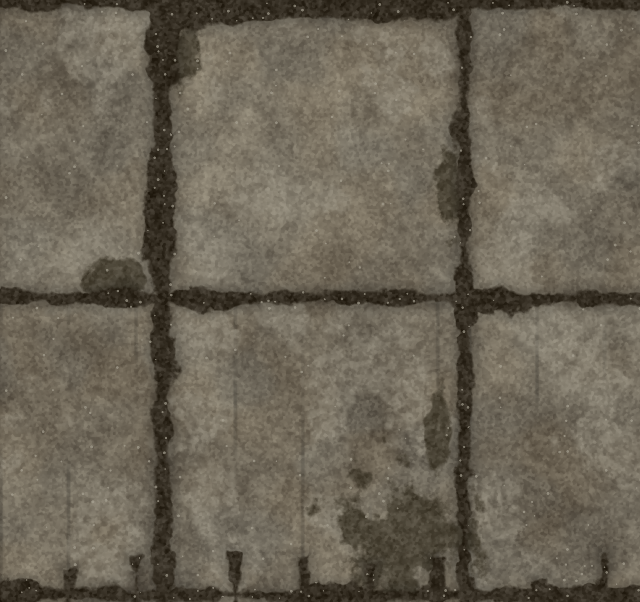
Write a Shadertoy shader that draws this texture.

```glsl
vec3 hash3(vec2 cell) {
    vec3 q = fract(cell.xyx * vec3(0.1031, 0.1030, 0.0973));
    q += dot(q, q.yzx + 33.33);
    return fract((q.xxy + q.yzz) * q.zyx);
}

// Cellular noise: the values of nearby feature points, blended by distance
float cellNoise(vec2 p) {
    vec2 id = floor(p), f = p - id;
    vec2 sum = vec2(0.0);
    for (int y = -1; y <= 1; y++)
    for (int x = -1; x <= 1; x++) {
        vec2 o = vec2(x, y);
        vec3 h = hash3(id + o);
        vec2 r = o + h.xy - f;
        sum += vec2(h.z, 1.0) * exp(-6.0 * dot(r, r));
    }
    return sum.x / sum.y;
}

float layeredNoise(vec2 p) {
    float sum = 0.0, amp = 0.52;
    for (int i = 0; i < 5; i++) {
        sum += amp * cellNoise(p);
        p = mat2(1.6, 1.2, -1.2, 1.6) * p + 17.3;
        amp *= 0.5;
    }
    return sum;
}

// Ragged elliptical blot
float blot(vec2 p, vec2 center, vec2 radius, float rough) {
    return smoothstep(1.15, 0.75, length((p - center) / radius) + 2.2 * (rough - 0.5));
}

// Small bright grit, one candidate per cell
float grit(vec2 p, float density) {
    vec2 id = floor(p);
    vec3 h = hash3(id + 71.0);
    float size = mix(0.07, 0.17, fract(h.z * 37.0));
    float d = length(p - id - 0.2 - 0.6 * h.xy);
    return smoothstep(size + 0.07, size - 0.05, d) * step(1.0 - density, h.z);
}

void mainImage(out vec4 fragColor, in vec2 fragCoord) {
    vec2 p = fragCoord / iResolution.xy * vec2(1.062, 1.0);
    float broad = layeredNoise(p * 5.0 + 3.0);
    float rough = layeredNoise(p * 22.0 + 40.0);
    float fine = cellNoise(p * 95.0);
    float grain = cellNoise(p * 230.0);
    float lowerRow = smoothstep(0.51, 0.49, p.y);

    // Slab joints: two upright, three level
    vec2 slab = vec2(0.5007, 0.4925);
    vec2 local = mod(p - vec2(0.2695, 0.012), slab);
    vec2 gap = min(local, slab - local);
    float topGrime = smoothstep(0.26, 0.30, p.x) * smoothstep(0.78, 0.74, p.x) * step(0.75, p.y);
    float halfX = mix(0.013, 0.009, smoothstep(0.4, 0.6, p.x));
    float ragged = 0.024 * (rough - 0.5) + 0.006 * (fine - 0.5);
    float joint = min(gap.x - halfX, gap.y - 0.009 - 0.020 * topGrime) - ragged;
    joint -= 0.016 * smoothstep(0.58, 0.76, broad);

    // Faint ribs in the lower row, with dark tufts at their feet
    float ribPos = (local.x - 0.121) / 0.112;
    float rib = abs(fract(ribPos + 0.5) - 0.5) * 0.112;
    float ribHash = hash3(vec2(floor(ribPos + 0.5), floor((p.x - 0.2695) / slab.x) + 9.0)).x;
    float tuft = max(rib - 0.008, p.y - 0.03 - 0.055 * ribHash) - ragged;
    joint = min(joint, tuft);

    // Weathered concrete
    float tone = 0.5 + 1.0 * (broad - 0.5) + 0.75 * (rough - 0.5);
    tone += 0.38 * (fine - 0.5) + 0.55 * (grain - 0.5);
    vec3 col = mix(vec3(0.36, 0.33, 0.28), vec3(0.54, 0.51, 0.445), tone);
    col *= 1.0 - 0.16 * lowerRow * smoothstep(0.005, 0.001, rib) * smoothstep(0.35, 0.6, broad);
    col += vec3(0.02, 0.007, -0.008) * (cellNoise(p * 14.0 + 8.0) - 0.5);

    // Pale worn patches, denser just below the middle joint
    float band = exp(-pow((p.y - 0.38) / 0.13, 2.0));
    float pale = smoothstep(0.57, 0.70, layeredNoise(p * 10.0 + 60.0) + 0.07 * band);
    pale = max(pale, blot(p, vec2(0.34, 0.305), vec2(0.045, 0.038), rough));
    pale = max(pale, blot(p, vec2(0.33, 0.445), vec2(0.050, 0.042), rough));
    pale = max(pale, blot(p, vec2(0.545, 0.142), vec2(0.034, 0.036), rough));
    pale = max(pale, blot(p, vec2(0.83, 0.18), vec2(0.050, 0.075), rough));
    pale = max(pale, blot(p, vec2(0.55, 0.665), vec2(0.042, 0.025), rough));
    pale = max(pale, 0.8 * smoothstep(0.4, 0.6, rough) * exp(-pow((p.y - 0.483) / 0.010, 2.0)));
    pale *= 0.35 + 0.6 * fine;
    col = mix(col, vec3(0.57, 0.545, 0.485) + 0.09 * (grain - 0.5), 0.75 * pale);

    // Damp stains
    float damp = blot(p, vec2(0.665, 0.11), vec2(0.105, 0.092), rough);
    damp = max(damp, blot(p, vec2(0.19, 0.545), vec2(0.046, 0.030), rough));
    damp = max(damp, blot(p, vec2(0.315, 0.90), vec2(0.025, 0.065), rough));
    damp = max(damp, blot(p, vec2(0.745, 0.68), vec2(0.020, 0.065), rough));
    damp = max(damp, blot(p, vec2(0.728, 0.27), vec2(0.018, 0.080), rough));
    vec3 dampColor = vec3(0.265, 0.24, 0.185) + 0.10 * (fine - 0.5) + 0.10 * (grain - 0.5);
    col = mix(col, dampColor, 0.82 * damp);

    // Soil in the joints, with a soft dirty margin
    col *= 1.0 - 0.16 * smoothstep(0.022, 0.0, joint);
    vec3 soil = vec3(0.195, 0.168, 0.125) + 0.09 * (fine - 0.5) + 0.12 * (grain - 0.5);
    float inJoint = smoothstep(0.0035, -0.0025, joint);
    col = mix(col, soil, 0.95 * inJoint);

    // Scattered grit
    float specks = grit(p * 75.0, 0.035 + 0.14 * inJoint);
    col = mix(col, vec3(0.66, 0.64, 0.58), 0.65 * specks);
    fragColor = vec4(clamp(col, 0.0, 1.0), 1.0);
}
```
